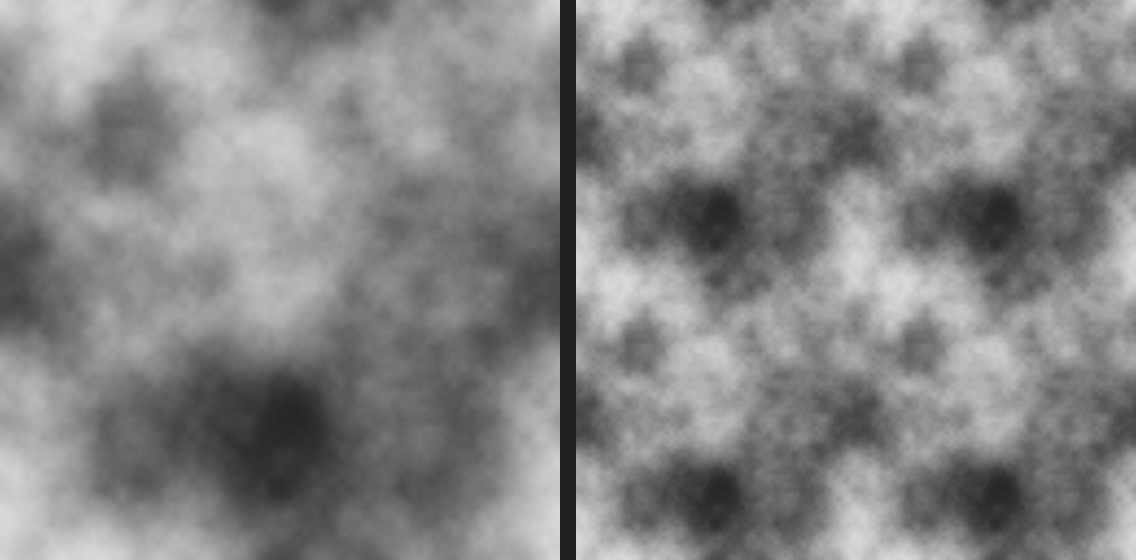
Left, the tile; right, the same tile 2 across and 2 down.
Give the GLSL for this texture, as a WebGL 1 fragment shader.

```glsl
precision highp float;

uniform vec2 u_resolution;

#define BASE_CELLS 4.0
#define BASE_BOOST 1.16
#define OCTAVES 6
#define GAIN 0.5
#define SEED 4.0
#define NOISE_MEAN 0.52
#define MEAN_GREY 0.517
#define CONTRAST 0.635
#define SOFT_LIMIT 1.0

// Integer permutation of 0..288, exact in floats
float permute(float n) {
  return mod((34.0 * n + 1.0) * n, 289.0);
}

float latticeValue(vec2 cell, float seed) {
  return permute(permute(cell.x + seed) + cell.y) / 288.0;
}

// Value noise that wraps after the given number of cells
float tiledNoise(vec2 p, float cells, float seed) {
  vec2 low = mod(floor(p), cells);
  vec2 high = mod(low + 1.0, cells);
  vec2 f = fract(p);
  vec2 blend = f * f * (3.0 - 2.0 * f);
  float bottom = mix(latticeValue(low, seed),
                     latticeValue(vec2(high.x, low.y), seed), blend.x);
  float top = mix(latticeValue(vec2(low.x, high.y), seed),
                  latticeValue(high, seed), blend.x);
  return mix(bottom, top, blend.y);
}

// Octaves double in frequency, so each one keeps whole repeats
float cloud(vec2 uv) {
  float sum = 0.0;
  float amplitude = 1.0;
  float boost = BASE_BOOST;
  float cells = BASE_CELLS;
  float seed = SEED;
  for (int i = 0; i < OCTAVES; i++) {
    sum += amplitude * boost * (tiledNoise(uv * cells, cells, seed) - NOISE_MEAN);
    amplitude *= GAIN;
    boost = 1.0;
    cells *= 2.0;
    seed += 17.0;
  }
  return sum;
}

// Flattens the extremes so that deep shadows and highlights stay soft
float softLimit(float d) {
  d = clamp(d, -0.57, 0.57);
  return d * (1.0 - SOFT_LIMIT * d * d);
}

void main() {
  vec2 uv = gl_FragCoord.xy / u_resolution;
  float grey = MEAN_GREY + softLimit(cloud(uv) * CONTRAST);
  gl_FragColor = vec4(vec3(grey), 1.0);
}
```
